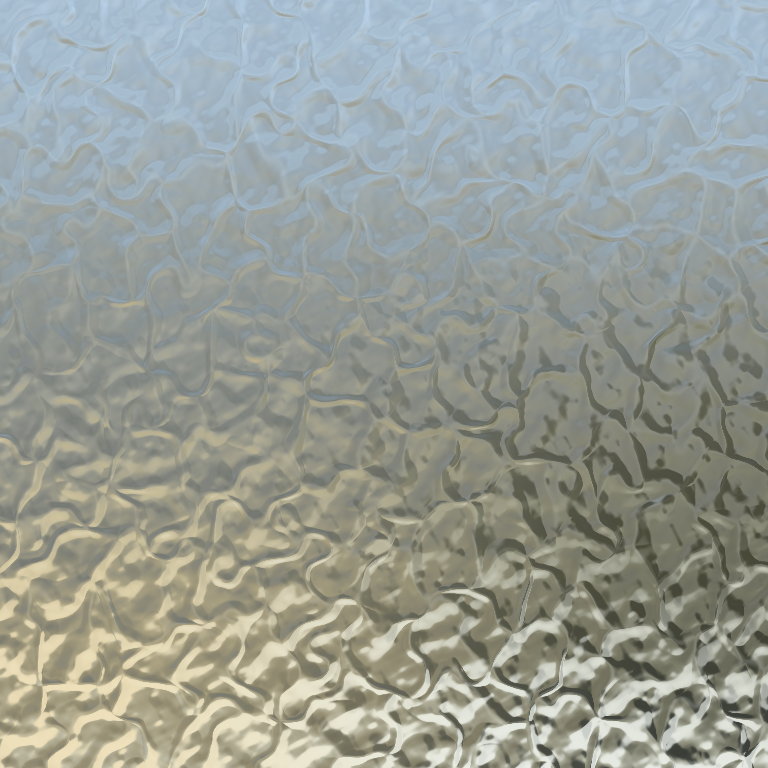
This texture is drawn by a Shadertoy shader. Its source:

```glsl
vec2 hash22(vec2 p) {
    vec3 q = fract(vec3(p.xyx) * vec3(0.1031, 0.1030, 0.0973));
    q += dot(q, q.yzx + 33.33);
    return fract((q.xx + q.yz) * q.zy);
}

float valueNoise(vec2 p) {
    vec2 cell = floor(p), f = fract(p);
    f = f * f * f * (f * (f * 6.0 - 15.0) + 10.0);
    float low = mix(hash22(cell).x, hash22(cell + vec2(1, 0)).x, f.x);
    float high = mix(hash22(cell + vec2(0, 1)).x, hash22(cell + vec2(1, 1)).x, f.x);
    return mix(low, high, f.y);
}

vec2 rotate(vec2 p, float angle) {
    float c = cos(angle), s = sin(angle);
    return vec2(c * p.x - s * p.y, s * p.x + c * p.y);
}

// Gap between the two nearest cell centres: zero along a crease
float creaseDistance(vec2 p) {
    vec2 cell = floor(p), f = fract(p);
    float nearest = 8.0, second = 8.0;
    for (int y = -1; y <= 1; y++) {
        for (int x = -1; x <= 1; x++) {
            vec2 offset = vec2(x, y);
            float d = length(offset + 0.1 + 0.8 * hash22(cell + offset) - f);
            second = min(second, max(nearest, d));
            nearest = min(nearest, d);
        }
    }
    return second - nearest;
}

vec2 warpCells(vec2 p, vec2 density) {
    vec2 wobble = vec2(valueNoise(p * 24.0 + 7.0), valueNoise(p * 24.0 + 61.0)) - 0.5;
    return rotate(p, 0.25) * density + wobble * 0.75;
}

// Pressed glass: domed cells with lumps and fine ripples on top
float glassHeight(vec2 p, vec2 density) {
    float dome = smoothstep(0.0, 0.42, creaseDistance(warpCells(p, density)));
    float lumps = valueNoise(rotate(p, 0.6) * vec2(42.0, 34.0));
    float ripples = valueNoise(rotate(p, 1.1) * 85.0 + 19.0);
    return 0.48 * dome + 0.75 * lumps + 0.2 * ripples;
}

vec2 glassSlope(vec2 p, vec2 density, float stepSize) {
    vec2 e = vec2(stepSize, 0.0);
    float h = glassHeight(p, density);
    return vec2(glassHeight(p + e.xy, density) - h,
                glassHeight(p + e.yx, density) - h) / stepSize;
}

// Blurred view behind the pane: sky, grey haze, gold and olive ground
vec3 backdrop(vec2 p) {
    const vec3 sky = vec3(0.65, 0.74, 0.82);
    const vec3 haze = vec3(0.56, 0.575, 0.55);
    const vec3 gold = vec3(0.68, 0.63, 0.48);
    const vec3 olive = vec3(0.43, 0.43, 0.35);
    const vec3 cream = vec3(0.80, 0.81, 0.75);
    vec3 color = mix(haze, sky, smoothstep(0.5, 1.04, p.y));
    vec3 ground = mix(gold, olive, smoothstep(0.2, 0.95, p.x));
    float groundShare = 1.0 - smoothstep(0.08, 0.5, p.y - 0.16 * p.x);
    color = mix(color, ground, 0.8 * groundShare);
    return mix(color, cream, 0.65 * (1.0 - smoothstep(-0.1, 0.18, p.y)));
}

void mainImage(out vec4 fragColor, in vec2 fragCoord) {
    const vec2 cellDensity = vec2(14.5, 12.5);
    const vec3 skyGlint = vec3(0.73, 0.83, 0.90);
    const vec3 goldGlint = vec3(0.95, 0.89, 0.73);
    const vec3 whiteGlint = vec3(0.94, 0.96, 0.94);
    const vec3 darkOlive = vec3(0.22, 0.22, 0.15);
    const vec3 darkSlate = vec3(0.16, 0.18, 0.17);

    vec2 uv = fragCoord / iResolution.xy;
    vec2 p = fragCoord / iResolution.y;
    vec2 slope = 0.042 * glassSlope(p, cellDensity, 0.0024);
    float upward = dot(slope, vec2(0.45, -0.89));
    float leftward = dot(slope, vec2(0.8, 0.6));
    float crease = 1.0 - smoothstep(0.0, 0.1, creaseDistance(warpCells(p, cellDensity)));

    // Refraction bends the view by the slope of the glass
    vec3 color = backdrop(uv + slope * vec2(0.03, 0.085));
    float skyShare = smoothstep(0.48, 0.95, uv.y);
    float glintShare = 1.0 - smoothstep(0.06, 0.56, uv.y + 0.16 * uv.x);
    float shadeShare = smoothstep(0.25, 0.9, uv.x) * (1.0 - smoothstep(0.3, 0.76, uv.y));
    float bottomShare = 1.0 - smoothstep(0.0, 0.3, uv.y);

    // Soft relief, then dark pockets and bright reflections
    color *= 1.0 + 0.07 * clamp(upward, -1.5, 1.5);
    float pocket = smoothstep(0.1, 1.1, leftward);
    vec3 pocketColor = mix(darkOlive, darkSlate, bottomShare);
    color = mix(color, pocketColor, pocket * (0.12 * (1.0 - skyShare) + 0.62 * shadeShare));
    color = mix(color, skyGlint, 0.5 * skyShare * smoothstep(0.2, 1.1, -upward));
    vec3 glintColor = mix(goldGlint, whiteGlint, smoothstep(0.1, 0.7, uv.x));
    float glint = smoothstep(0.2, 1.0, upward + 0.25 * bottomShare);
    color = mix(color, glintColor, 0.85 * glint * glintShare);

    // Thin light rims along the creases
    vec3 rimColor = mix(glintColor, skyGlint, skyShare);
    color = mix(color, rimColor, crease * (0.06 + 0.2 * max(skyShare, glintShare)));
    fragColor = vec4(clamp(color, 0.0, 1.0), 1.0);
}
```
